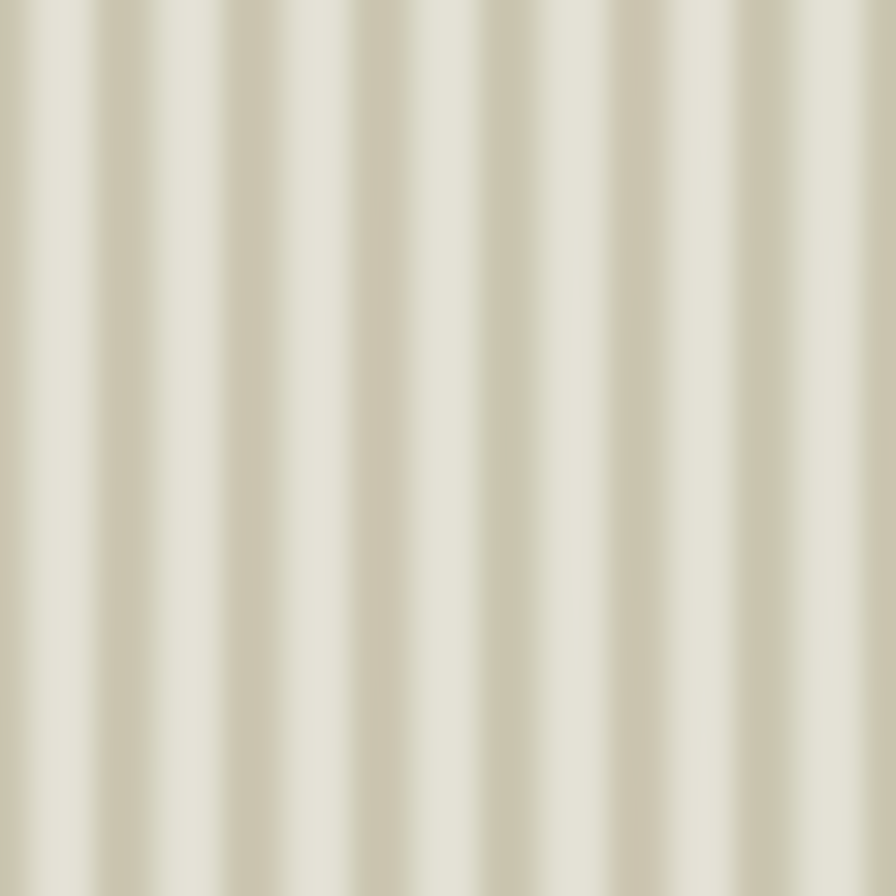
Reproduce this pattern procedurally as a Shadertoy shader.

```glsl
// Soft vertical curtain folds in warm ivory, seven across, with a faint sway.

const float TAU = 6.2831853;
const float FOLDS = 7.0;
const vec3 VALLEY = vec3(0.788, 0.765, 0.680);
const vec3 SLOPE  = vec3(0.842, 0.832, 0.762);
const vec3 CREST  = vec3(0.896, 0.886, 0.842);

// Sineless hash of a lattice point, 0 to 1
float hash(vec2 p) {
    vec3 q = fract(vec3(p.xyx) * 0.1031);
    q += dot(q, q.yzx + 33.33);
    return fract((q.x + q.y) * q.z);
}

// Value noise that wraps after a whole number of cells
float wrapNoise(vec2 p, vec2 period) {
    vec2 i = floor(p);
    vec2 f = fract(p);
    vec2 u = f * f * (3.0 - 2.0 * f);
    vec2 a = mod(i, period);
    vec2 b = mod(i + 1.0, period);
    float low  = mix(hash(a), hash(vec2(b.x, a.y)), u.x);
    float high = mix(hash(vec2(a.x, b.y)), hash(b), u.x);
    return mix(low, high, u.y);
}

// Height of the cloth: 0 in a valley, 1 on a crest, falling faster on the right
float foldHeight(float phase) {
    float skewed = phase + 0.02 * cos(TAU * phase);
    return 0.5 - 0.5 * cos(TAU * skewed);
}

// Three-tone ramp from valley to crest
vec3 clothColor(float height) {
    vec3 lower = mix(VALLEY, SLOPE, clamp(height * 2.0, 0.0, 1.0));
    return mix(lower, CREST, clamp(height * 2.0 - 1.0, 0.0, 1.0));
}

void mainImage(out vec4 fragColor, in vec2 fragCoord) {
    vec2 uv = fragCoord / iResolution.xy;

    // Slow drift of each fold along its length
    vec2 cells = vec2(FOLDS, 2.0);
    float sway = wrapNoise(uv * cells, cells) - 0.5;
    float phase = uv.x * FOLDS + 0.02 + 0.03 * sway;

    // Broaden the crest slightly
    float height = smoothstep(-0.1, 1.05, foldHeight(phase));
    vec3 color = clothColor(height);

    // Faint warm and green tint in long vertical streaks
    vec2 streaks = vec2(FOLDS * 4.0, 2.0);
    float tint = wrapNoise(uv * streaks, streaks) - 0.5;
    color += vec3(0.010, -0.003, 0.004) * tint * (1.0 - 0.6 * height);

    fragColor = vec4(color, 1.0);
}
```
